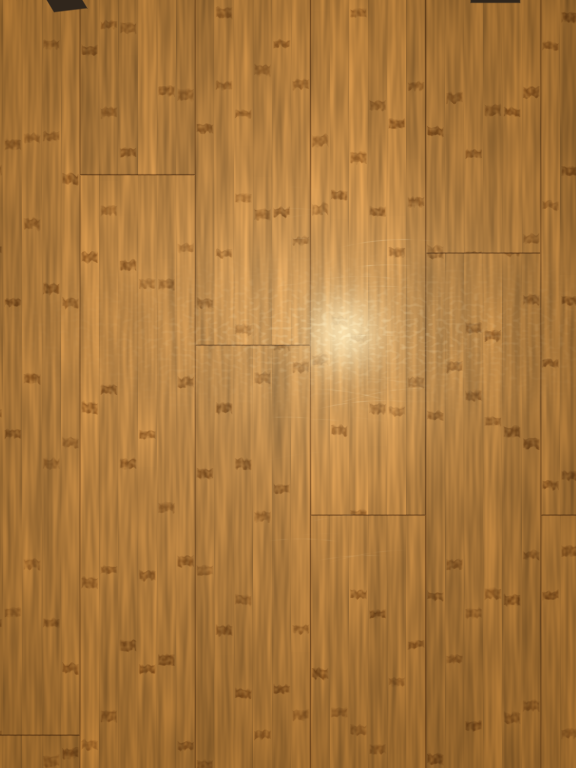
Reproduce this texture procedurally as a WebGL 2 fragment shader.

```glsl
#version 300 es
precision highp float;
// Bamboo laminate floor: staggered planks, each split into narrow strips with
// stretched gradient-noise grain and ragged brown nodes, lit by a warm vignette
// and a lamp glare that reveals fine curved scratches.
uniform vec2 u_resolution;
out vec4 fragColor;

// Layout, in canvas widths (the canvas is 1 wide and 4/3 high)
const vec2 CANVAS = vec2(1.0, 1.33333);
const float PLANK_WIDTH = 0.2;
const float FIRST_SEAM = 0.139;
const float JOINTS[6] = float[6](0.057, 1.030, 0.734, 0.439, 0.894, 0.439);
const float STRIPS = 6.0;          // strips per plank
const float NODE_SPACING = 0.27;   // mean distance of nodes along a strip
const vec2 NODE_HALF = vec2(0.0135, 0.0075);
const float SEAM_HALF = 0.0009;
const int SCRATCHES = 26;

// Colours
const vec3 WOOD_LIT = vec3(0.745, 0.535, 0.285);
const vec3 WOOD_DIM = vec3(0.555, 0.370, 0.150);
const vec3 NODE_TINT = vec3(0.70, 0.61, 0.45);
const vec3 SEAM_TINT = vec3(0.52, 0.44, 0.34);
const vec3 GLARE = vec3(1.0, 0.93, 0.75);
const vec3 FURNITURE = vec3(0.19, 0.15, 0.11);
const vec2 LAMP = vec2(0.597, 0.755);

float hash(vec2 p) {
  vec3 q = fract(p.xyx * vec3(0.1031, 0.1030, 0.0973));
  q += dot(q, q.yzx + 33.33);
  return fract((q.x + q.y) * q.z);
}

vec2 gradient(vec2 cell) {
  float angle = 6.28318 * hash(cell);
  return vec2(cos(angle), sin(angle));
}

float noise(vec2 p) {
  vec2 i = floor(p), f = p - i, e = vec2(1.0, 0.0);
  vec2 u = f * f * f * (f * (f * 6.0 - 15.0) + 10.0);
  float low = mix(dot(gradient(i), f), dot(gradient(i + e), f - e), u.x);
  float high = mix(dot(gradient(i + e.yx), f - e.yx), dot(gradient(i + 1.0), f - 1.0), u.x);
  return mix(low, high, u.y);
}

float box(vec2 p, vec2 halfSize) {
  vec2 d = abs(p) - halfSize;
  return length(max(d, 0.0)) + min(max(d.x, d.y), 0.0);
}

float fill(float d, float soft) { return 1.0 - smoothstep(-soft, soft, d); }

// Strip tone, long fibres and nodes of one plank
vec3 bamboo(vec2 p, float across, float plank, vec3 wood) {
  float strip = floor(across * STRIPS);
  float local = (fract(across * STRIPS) - 0.5) * PLANK_WIDTH / STRIPS;
  vec2 id = vec2(strip + 17.0, plank * 7.0 + 5.0);
  float seed = 80.0 * hash(id);

  // Fibres
  float tone = 1.0 + 0.13 * (hash(id + 31.0) - 0.5);
  tone += 0.17 * noise(vec2(p.x * 95.0 + seed, p.y * 4.0 + seed));
  tone += 0.15 * noise(vec2(p.x * 165.0, p.y * 11.0 + seed));
  tone += 0.08 * noise(vec2(p.x * 35.0, p.y * 2.0 + seed));
  float edge = PLANK_WIDTH / STRIPS * 0.5 - abs(local);
  tone -= 0.07 * hash(id + 9.0) * fill(edge - 0.001, 0.0015);

  // Node: a mottled bar at a random height in its cell, paler wood beside it
  float along = p.y / NODE_SPACING + hash(id + 3.0);
  vec2 cell = vec2(floor(along), seed);
  float offset = (fract(along) - mix(0.15, 0.85, hash(cell))) * NODE_SPACING;
  float size = mix(0.75, 1.15, hash(cell + 13.0));
  float mottle = noise(p * vec2(150.0, 135.0) + seed);
  float ragged = 0.005 * noise(vec2(p.x * 110.0, seed)) + 0.004 * mottle;
  float bar = box(vec2(local, offset + ragged), NODE_HALF * vec2(1.0, size));
  float node = fill(bar, 0.0025) * clamp(0.72 + 0.75 * mottle, 0.0, 1.0);
  tone += 0.07 * hash(cell + 5.0) * exp(-abs(offset) * 28.0);
  return wood * tone * mix(vec3(1.0), NODE_TINT, node * mix(0.6, 1.0, hash(cell + 21.0)));
}

// Thin arcs rubbed into the finish around the lamp
float scratches(vec2 p, float px) {
  float sum = 0.0;
  for (int i = 0; i < SCRATCHES; i++) {
    vec2 id = vec2(float(i) + 2.0, 61.0);
    vec2 q = p - vec2(mix(0.50, 0.68, hash(id)), mix(0.36, 1.02, hash(id + 7.0)));
    float reach = mix(0.025, 0.11, hash(id + 19.0));
    float curve = q.x * 0.35 * (hash(id + 23.0) - 0.5) - 1.1 * q.x * q.x;
    float worn = 0.55 + noise(vec2(q.x * 60.0, float(i) * 3.7));
    float ends = 1.0 - smoothstep(0.5 * reach, reach, abs(q.x));
    sum += fill(abs(q.y - curve) - 0.0006, px) * ends * worn * hash(id + 29.0);
  }
  return clamp(sum, 0.0, 1.0);
}

void main() {
  vec2 p = gl_FragCoord.xy / u_resolution * CANVAS;
  float px = 1.0 / u_resolution.x;

  // Plank layout
  float position = (p.x - FIRST_SEAM) / PLANK_WIDTH + 1.0;
  float column = floor(position), across = fract(position);
  float joint = p.y - JOINTS[int(clamp(column, 0.0, 5.0))];
  float plank = column * 2.0 + step(0.0, joint);

  // Wood under the vignette
  vec2 fromCentre = (p - vec2(0.47, 0.76)) * vec2(1.15, 1.0);
  float light = exp(-2.6 * dot(fromCentre, fromCentre));
  vec3 col = bamboo(p, across, plank, mix(WOOD_DIM, WOOD_LIT, light));
  col *= 1.0 + 0.05 * (hash(vec2(plank, 4.0)) - 0.5);

  // Seams and end joints
  float side = min(across, 1.0 - across) * PLANK_WIDTH;
  float seam = fill(side - SEAM_HALF, px) * mix(0.5, 0.9, hash(vec2(floor(position + 0.5), 8.0)));
  seam = max(seam, 0.85 * fill(abs(joint) - SEAM_HALF, px));
  col *= mix(vec3(1.0), SEAM_TINT, seam);

  // Glare, its grainy halo and the scratches
  vec2 away = p - LAMP;
  float core = 0.62 * exp(-dot(away, away) / 0.0042) * (column < 3.0 ? 0.55 : 1.0);
  float halo = exp(-dot(away * vec2(0.8, 1.1), away * vec2(0.8, 1.1)) / 0.045);
  float sheen = exp(-dot(away * vec2(0.45, 1.6), away * vec2(0.45, 1.6)) / 0.022);
  float grit = max(noise(p * vec2(95.0, 150.0)), 0.0);
  float scratch = 0.30 * scratches(p, px) * (0.4 + halo);
  col = mix(col, GLARE, clamp(core + 0.17 * halo + 0.38 * sheen * grit + scratch, 0.0, 0.95));

  // Furniture feet at the top edge
  vec2 foot = p - vec2(0.112, CANVAS.y);
  float feet = fill(box(foot + vec2(foot.y * 0.6, -0.12 * foot.x), vec2(0.031, 0.019)), px);
  feet = max(feet, fill(box(p - vec2(0.86, CANVAS.y), vec2(0.043, 0.005)), px));
  fragColor = vec4(mix(col, FURNITURE, feet), 1.0);
}
```
